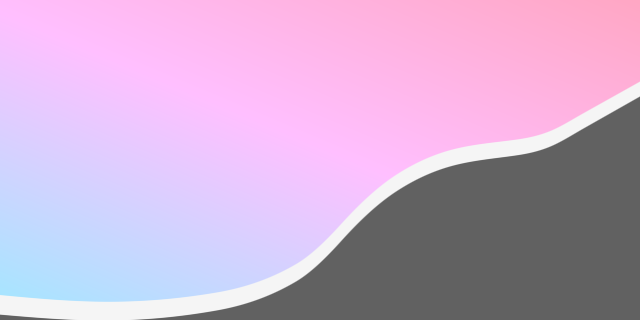
This background is drawn by a WebGL 2 fragment shader. Its source:

```glsl
#version 300 es
precision highp float;
// Pastel diagonal gradient above a grey hill with a pale winding border.

uniform vec2 u_resolution;
out vec4 fragColor;

// Colours
const vec3 SKY_BLUE = vec3(0.65, 0.90, 1.00);
const vec3 ORCHID = vec3(1.00, 0.75, 1.00);
const vec3 ROSE = vec3(1.00, 0.65, 0.76);
const vec3 BORDER = vec3(0.96);
const vec3 HILL = vec3(0.38);

// Gradient: height of the middle band at the left, its fall, and its reach
const float BAND_HEIGHT = 0.961;
const float BAND_FALL = 0.42;
const float BAND_REACH = 1.807;

// Border: vertical thickness at the left and its loss per unit of x
const float BORDER_THICKNESS = 0.0612;
const float BORDER_TAPER = 0.0073;

// Curve knots: x, height, slope (canvas is 2 wide and 1 high)
const int KNOT_COUNT = 11;
const vec3 KNOTS[KNOT_COUNT] = vec3[](
    vec3(0.000, 0.078, -0.095),
    vec3(0.339, 0.057, 0.00),
    vec3(0.677, 0.086, 0.17),
    vec3(0.924, 0.174, 0.58),
    vec3(1.068, 0.302, 1.10),
    vec3(1.237, 0.453, 0.65),
    vec3(1.419, 0.534, 0.25),
    vec3(1.615, 0.564, 0.14),
    vec3(1.732, 0.596, 0.46),
    vec3(1.823, 0.646, 0.56),
    vec3(2.000, 0.745, 0.56)
);

// Cubic Hermite interpolation between two knots
float hermite(vec3 a, vec3 b, float x) {
    float span = b.x - a.x;
    float t = (x - a.x) / span;
    float s = 1.0 - t;
    return s * s * ((1.0 + 2.0 * t) * a.y + t * span * a.z)
         + t * t * ((1.0 + 2.0 * s) * b.y - s * span * b.z);
}

// Height of the upper border edge
float curveHeight(float x) {
    float height = KNOTS[0].y;
    for (int i = 0; i < KNOT_COUNT - 1; i++) {
        if (x >= KNOTS[i].x) height = hermite(KNOTS[i], KNOTS[i + 1], x);
    }
    return height;
}

// Three-stop diagonal gradient
vec3 pastelGradient(vec2 p) {
    float t = 0.5 + (p.y - BAND_HEIGHT + BAND_FALL * p.x) / BAND_REACH;
    vec3 lower = mix(SKY_BLUE, ORCHID, clamp(2.0 * t, 0.0, 1.0));
    return mix(lower, ROSE, clamp(2.0 * t - 1.0, 0.0, 1.0));
}

// Smooth coverage of the region below an edge
float coverBelow(float heightAbove) {
    float softness = 0.6 * fwidth(heightAbove);
    return 1.0 - smoothstep(-softness, softness, heightAbove);
}

void main() {
    vec2 p = gl_FragCoord.xy / u_resolution * vec2(2.0, 1.0);
    float aboveBorder = p.y - curveHeight(p.x);
    float aboveHill = aboveBorder + BORDER_THICKNESS - BORDER_TAPER * p.x;

    vec3 color = pastelGradient(p);
    color = mix(color, BORDER, coverBelow(aboveBorder));
    color = mix(color, HILL, coverBelow(aboveHill));
    fragColor = vec4(color, 1.0);
}
```
